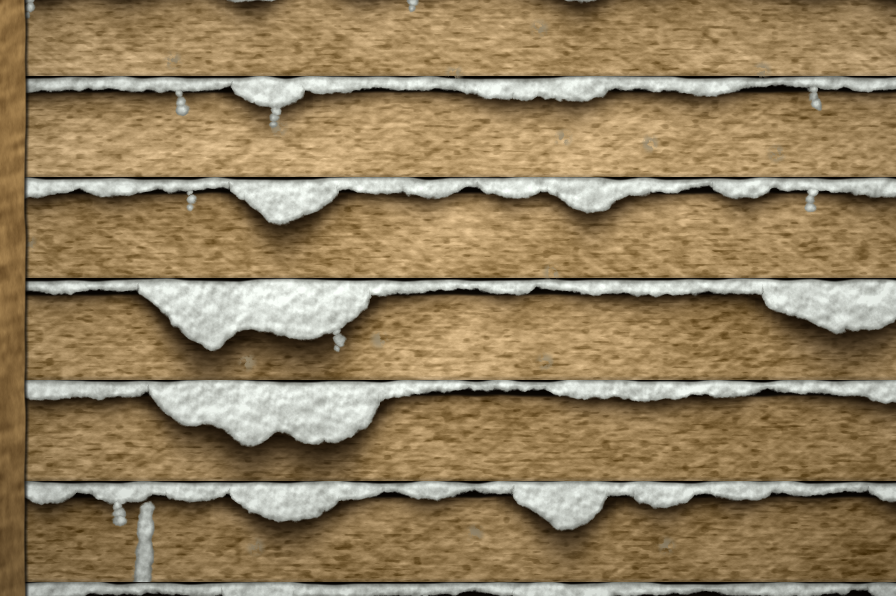
A Shadertoy shader for this texture:

```glsl
// Rough timber laths with pale plaster squeezed through the seams, beside an upright post.

const float PITCH = 0.1698;   // height of one lath plus its seam

float hash(vec2 p) {
    vec3 q = fract(vec3(p.xyx) * 0.1031);
    q += dot(q, q.yzx + 33.33);
    return fract((q.x + q.y) * q.z);
}

float noise(vec2 p) {
    vec2 i = floor(p), f = fract(p);
    f = f * f * (3.0 - 2.0 * f);
    return mix(mix(hash(i), hash(i + vec2(1, 0)), f.x),
               mix(hash(i + vec2(0, 1)), hash(i + vec2(1, 1)), f.x), f.y);
}

// Octaves are rotated to hide the lattice
float fbm(vec2 p) {
    float sum = 0.0, amp = 0.5;
    for (int i = 0; i < 4; i++) {
        sum += amp * noise(p);
        p = mat2(1.6, 1.2, -1.2, 1.6) * p + 17.1;
        amp *= 0.5;
    }
    return sum;
}

// Rounded bulge of half width w around c
float bulge(float x, float c, float w) {
    float u = (x - c) / w;
    return pow(max(0.0, 1.0 - u * u), 0.65);
}

// How far the plaster of a seam hangs below the lath above it
float plasterDepth(float x, float row) {
    float depth = 0.014 + 0.018 * noise(vec2(x * 11.0, row * 7.0 + 40.0));
    float ragged = 0.7 + 0.5 * noise(vec2(x * 17.0, row * 3.0 + 90.0));

    // Large slump, heaviest in the middle rows
    float q = row - 2.5;
    float size = exp(-0.7 * q * q);
    depth += (0.034 + 0.055 * size) * ragged * bulge(x, 0.45 + 0.03 * sin(row * 2.0), 0.06 + 0.16 * size);

    // Second slump, swinging right near row 2
    float swing = exp(-2.0 * (row - 2.0) * (row - 2.0));
    float heavy = mod(row, 2.0) < 0.5 && row > 1.0 ? 0.06 : 0.014;
    depth += heavy * ragged * bulge(x, 0.94 + 0.48 * swing, 0.08 + 0.06 * swing);

    // Small lumps, one per cell
    float cell = floor(x / 0.13);
    float h = hash(vec2(cell + 5.0, row + 11.0));
    depth += 0.018 * h * h * bulge(x, (cell + 0.4 + 0.2 * h) * 0.13, 0.05);
    return depth;
}

// Loose crumbs dangling under the seam
float crumbs(vec2 p, float row) {
    float cell = floor(p.x / 0.13), d = 1.0;
    float h = hash(vec2(cell + 23.0, row + 61.0));
    if (h < 0.8) return d;
    float x = (cell + 0.3 + 0.4 * fract(h * 37.0)) * 0.13;
    float y = plasterDepth(x, row);
    for (int j = 0; j < 3; j++) {
        float k = float(j), r = hash(vec2(h * 91.0, k));
        d = min(d, length(p - vec2(x + 0.01 * (r - 0.5), y + 0.003 + 0.013 * k)) - 0.005 - 0.006 * r);
    }
    return d;
}

vec3 lathWood(vec2 p, float row) {
    float slant = hash(vec2(row, 4.0)) > 0.5 ? 1.4 : -1.4;
    vec2 g = p + 0.006 * vec2(0, fbm(p * 18.0));
    float grain = noise(g * vec2(34, 250));
    float fuzz = fbm(g * vec2(75, 150));
    float saw = noise(vec2((p.x + slant * p.y) * 110.0, p.y * 20.0));
    float nick = smoothstep(0.62, 0.9, noise(g * vec2(60, 210) + 70.0));
    float tone = 0.72 + 0.34 * (grain - 0.5) + 0.75 * (fuzz - 0.47) + 0.2 * (saw - 0.5) - 0.3 * nick
               + 0.75 * (fbm(p * vec2(4, 8) + row * 5.0) - 0.47) - 0.22 * (p.y - 0.4);
    return mix(vec3(0.36, 0.26, 0.10), vec3(0.79, 0.67, 0.49), tone);
}

void mainImage(out vec4 fragColor, in vec2 fragCoord) {
    float px = 1.2 / iResolution.y;
    vec2 p = fragCoord / iResolution.y;
    p.y = 1.0 - p.y;                       // measured down from the top edge
    float s = (p.y - 0.1275) / PITCH, row = floor(s);
    float v = fract(s) * PITCH;            // distance below the seam's upper edge

    // Lath, dark seam and grime along the edges
    vec3 col = lathWood(p, row);
    float wobble = 0.003 * (noise(vec2(p.x * 25.0, row)) - 0.5);
    col *= 1.0 - 0.2 * smoothstep(PITCH - 0.008, PITCH, v);
    col = mix(vec3(0.12, 0.09, 0.05), col, smoothstep(-px, px + 0.002, v - 0.026 - wobble));

    // Soft shadow cast down by the overhang
    float hang = 0.0;
    for (int j = -2; j <= 2; j++) hang += plasterDepth(p.x + 0.014 * float(j), row) / 5.0;
    float below = max(v - hang, 0.0);
    float reach = 0.012 + 0.45 * max(hang - 0.02, 0.0);
    col *= 1.0 - 0.85 * exp(-pow(below / reach, 1.4)) * vec3(0.9, 0.94, 1.0);
    col *= 1.0 - 0.25 * exp(-below / 0.04) * vec3(0.8, 0.9, 1.1);

    // Tufts of dusty fibre
    vec2 tuftCell = floor(p / 0.17);
    float th = hash(tuftCell + 31.0);
    vec2 tuft = p - (tuftCell + 0.25 + 0.5 * vec2(fract(th * 57.0), fract(th * 91.0))) * 0.17;
    float fluff = smoothstep(0.02, 0.004, length(tuft)) * smoothstep(0.35, 0.55, fbm(p * 120.0));
    col = mix(col, vec3(0.58, 0.53, 0.43), 0.85 * fluff * step(0.7, th));

    // Plaster outline with a crumbly edge
    vec2 w = vec2(p.x, v) + 0.012 * (vec2(fbm(p * 60.0), fbm(p * 60.0 + 50.0)) - 0.47);
    float depth = plasterDepth(w.x, row);
    float slope = (plasterDepth(w.x + 0.003, row) - depth) / 0.003;
    float d = (w.y - depth) / sqrt(1.0 + slope * slope);
    d = min(d, crumbs(w, row));
    if (row == 4.0) {                      // long run down the lowest lath
        float run = length(vec2(w.x - 0.243 + 0.06 * (w.y - 0.1), w.y - clamp(w.y, 0.05, 0.2)));
        d = min(d, run - 0.009 - 0.007 * noise(vec2(3.0, v * 50.0)));
    }
    d = max(d, 0.002 + 2.0 * wobble - v);

    // Plaster lit from above, lumpy and grey toward its rim
    float relief = fbm(p * 65.0) - fbm(p * 65.0 - vec2(0.2, 0.5));
    float light = 0.93 + 0.75 * relief + 0.35 * (fbm(p * 24.0) - 0.47);
    light *= mix(0.5, 1.0, smoothstep(0.0, 0.009, -d));
    light *= 1.0 - 0.1 * smoothstep(0.02, 0.1, v);
    vec3 plaster = mix(vec3(0.27, 0.27, 0.24), vec3(0.89, 0.91, 0.88), clamp(light, 0.0, 1.1));
    col = mix(col, plaster, smoothstep(px, -px, d));

    // Upright post with rippled saw marks
    float ripple = noise(vec2(p.x * 30.0, p.y * 75.0 + 25.0 * p.x));
    float fibre = fbm(p * vec2(150, 60));
    vec3 post = mix(vec3(0.33, 0.22, 0.09), vec3(0.78, 0.62, 0.39), 0.2 + 0.45 * ripple + 0.5 * fibre);
    post *= 1.0 - 0.2 * p.y;
    float edge = p.x - 0.042 - 0.003 * (noise(vec2(p.y * 20.0, 8.0)) - 0.5);
    col *= mix(0.25, 1.0, smoothstep(0.0, 0.008, edge));
    col = mix(post, col, smoothstep(-px, px, edge));

    // Falloff toward the corners
    vec2 c = fragCoord / iResolution.xy - vec2(0.52, 0.58);
    col *= 1.06 - 0.5 * dot(c, c);
    fragColor = vec4(clamp(col, 0.0, 1.0), 1.0);
}
```
